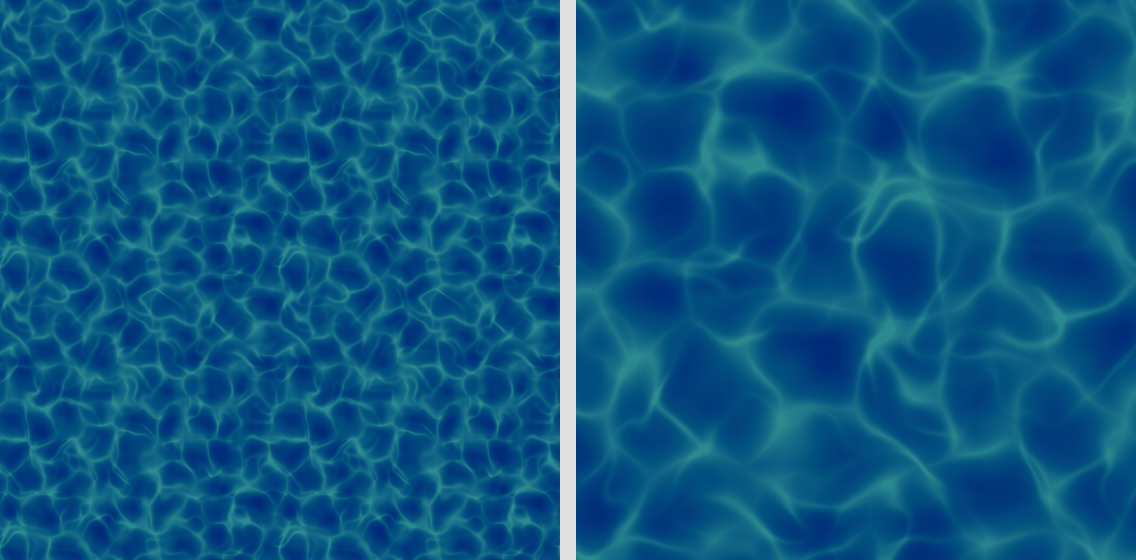
Left, the full canvas; right, a detail of the centre.
Reproduce this texture procedurally as a three.js fragment shader.

```glsl
// Tiling pool-water caustics: soft curling teal light around round deep blue cells.
varying vec2 vUv;

#define REPEATS 2.0        // tiles across and down
#define CELLS 9.0          // round dark cells per tile
#define CURLS 10.0         // curl frequency per tile
#define JITTER 0.78        // irregularity of the cells
#define WARP 0.04          // bending of the web, in tiles
#define LINE_WIDTH 0.19    // bright filament width, in cells
#define GLOW_WIDTH 0.45    // halo around filaments, in cells
#define CURL_WIDTH 0.085   // curl filament width, in noise height
#define DEEP vec3(0.0, 0.165, 0.472)
#define WATER vec3(0.01, 0.32, 0.50)
#define GLINT vec3(0.17, 0.54, 0.56)

vec2 hash2(vec2 p) {
  vec3 q = fract(p.xyx * vec3(0.1031, 0.1030, 0.0973));
  q += dot(q, q.yzx + 33.33);
  return fract((q.xx + q.yz) * q.zy);
}

// Gradient at a lattice point, wrapped to the tile
float corner(vec2 cell, vec2 offset, float period, float seed) {
  float angle = 6.2832 * hash2(mod(cell, period) + seed).x;
  return dot(vec2(cos(angle), sin(angle)), offset);
}

// Periodic gradient noise, roughly -0.7 to 0.7
float noise(vec2 p, float period, float seed) {
  p *= period;
  vec2 i = floor(p), f = p - i;
  vec2 u = f * f * f * (f * (f * 6.0 - 15.0) + 10.0);
  vec2 e = vec2(1.0, 0.0);
  float low = mix(corner(i, f, period, seed),
                  corner(i + e.xy, f - e.xy, period, seed), u.x);
  float high = mix(corner(i + e.yx, f - e.yx, period, seed),
                   corner(i + e.xx, f - e.xx, period, seed), u.x);
  return mix(low, high, u.y);
}

vec2 noise2(vec2 p, float period, float seed) {
  return vec2(noise(p, period, seed), noise(p, period, seed + 37.0));
}

// Periodic cells: x is the rounded border distance, y the distance to the centre
vec2 web(vec2 p, float period, float seed) {
  p *= period;
  vec2 i = floor(p), f = p - i;
  vec3 nearest = vec3(8.0);
  for (int y = -1; y <= 1; y++) {
    for (int x = -1; x <= 1; x++) {
      vec2 g = vec2(float(x), float(y));
      vec2 site = 0.5 + JITTER * (hash2(mod(i + g, period) + seed) - 0.5);
      float d = length(g + site - f);
      if (d < nearest.x) nearest = vec3(d, nearest.xy);
      else if (d < nearest.y) nearest = vec3(nearest.x, d, nearest.y);
      else nearest.z = min(nearest.z, d);
    }
  }
  vec2 gap = max(nearest.yz - nearest.x, 0.001);
  return vec2(2.0 * gap.x * gap.y / (gap.x + gap.y), nearest.x);
}

float filament(float d, float width) {
  return exp(-d * d / (width * width));
}

void main() {
  vec2 tile = fract(vUv * REPEATS);

  // Bend everything into flowing curves
  vec2 bent = tile + WARP * noise2(tile, 8.0, 11.0)
                   + 0.35 * WARP * noise2(tile, 17.0, 53.0);
  vec2 cell = web(bent, CELLS, 5.0);
  float curl = abs(noise(bent + 0.37, CURLS, 91.0)
                 + 0.3 * noise(bent, 2.0 * CURLS, 29.0));

  // Filaments fade in and out along their length
  float webFade = smoothstep(-0.3, 0.35, noise(tile, 10.0, 23.0));
  float curlFade = smoothstep(-0.2, 0.35, noise(tile, 9.0, 131.0));

  // Round dark cells with halos
  float light = 0.07 + 0.30 * smoothstep(0.08, 0.65, cell.y)
                     + 0.26 * exp(-cell.x / GLOW_WIDTH)
                     + 0.17 * exp(-curl / 0.16);

  // Bright filaments, then broad and fine mottling
  light += 0.23 * webFade * filament(cell.x, LINE_WIDTH)
         + 0.23 * curlFade * filament(curl, CURL_WIDTH);
  light += 0.20 * noise(tile, 4.0, 7.0) + 0.26 * noise(tile, 12.0, 43.0)
         + 0.10 * noise(tile, 26.0, 83.0);

  vec3 color = mix(DEEP, WATER, clamp(2.0 * light, 0.0, 1.0));
  color = mix(color, GLINT, clamp(2.0 * light - 1.0, 0.0, 1.0));
  gl_FragColor = vec4(color, 1.0);
}
```
